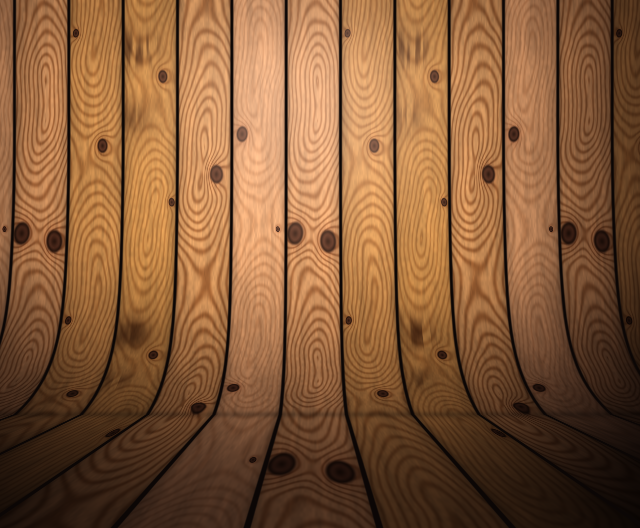
Write a WebGL 2 fragment shader that draws this texture.

```glsl
#version 300 es
precision highp float;
// Curved backdrop of knotty pine planks bending from a lit wall into a dark floor.

#define PLANK_WIDTH 0.0849
#define CENTER_X 0.4896
#define CREASE_Y 0.215
#define FLOOR_SPREAD 5.7
#define BOARD_LENGTH 0.544
#define PLANKS_PER_SET 5.0
#define RING_COUNT 13.0
#define RING_DEPTH 0.62
#define GAP_WIDTH 0.026
#define HEIGHT_IN_PLANKS 9.72

uniform vec2 u_resolution;
out vec4 fragColor;

const float TAU = 6.2832;
const vec3 GOLDEN = vec3(0.83, 0.58, 0.30);
const vec3 ROSE = vec3(0.92, 0.66, 0.45);
const vec3 LATEWOOD = vec3(0.69, 0.56, 0.43);
const vec3 KNOT_HEART = vec3(0.34, 0.18, 0.12);
const vec3 KNOT_RIM = vec3(0.15, 0.07, 0.04);
const vec3 GLOW = vec3(0.97, 0.80, 0.70);
const vec3 GAP = vec3(0.045, 0.025, 0.02);

// Ring contrast of each plank in a set
const float CONTRAST[5] = float[5](0.95, 0.75, 0.6, 1.0, 0.4);

// Knots: plank in set, position across, position along, radius in plank widths
const int KNOTS = 9;
const vec4 KNOT[KNOTS] = vec4[KNOTS](
    vec4(0, 0.17, 0.442, 0.16), vec4(0, 0.77, 0.457, 0.16), vec4(1, 0.13, 0.063, 0.06),
    vec4(1, 0.62, 0.276, 0.10), vec4(2, 0.73, 0.145, 0.09), vec4(2, 0.90, 0.383, 0.06),
    vec4(3, 0.72, 0.330, 0.13), vec4(4, 0.19, 0.254, 0.11), vec4(4, 0.85, 0.434, 0.04));

float hash(vec2 p) {
    p = fract(p * vec2(0.1031, 0.1137));
    p += dot(p, p.yx + 33.33);
    return fract((p.x + p.y) * p.x * 7.31);
}

float noise(vec2 p) {
    vec2 i = floor(p), f = fract(p);
    f = f * f * (3.0 - 2.0 * f);
    return mix(mix(hash(i), hash(i + vec2(1, 0)), f.x),
               mix(hash(i + vec2(0, 1)), hash(i + vec2(1, 1)), f.x), f.y);
}

// Offset from a spot on the repeating board, in plank widths
vec2 boardOffset(vec2 board, vec2 spot) {
    float along = mod(board.y - spot.y + 0.5 * BOARD_LENGTH, BOARD_LENGTH) - 0.5 * BOARD_LENGTH;
    return vec2(board.x - spot.x, along * HEIGHT_IN_PLANKS);
}

// Horizontal magnification: slow bend on the wall, linear on the floor
float spread(float y) {
    float t = clamp((0.75 - y) / (0.75 - CREASE_Y), 0.0, 1.0);
    return 1.0 + 0.05 * t * t + 0.17 * pow(t, 7.0) + FLOOR_SPREAD * max(CREASE_Y - y, 0.0);
}

vec3 woodColor(vec2 board, float id) {
    float kind = mod(id, PLANKS_PER_SET);
    float phase = board.y * TAU / BOARD_LENGTH;
    vec3 color = mix(GOLDEN, ROSE, 0.5 + 0.5 * cos(TAU * (kind + 0.8) / PLANKS_PER_SET));

    // Growth rings cut lengthwise give arches in the middle and lines at the sides
    float heart = 0.5 + 0.1 * sin(phase + kind * 2.1) + 0.03 * sin(3.0 * phase + kind);
    float depth = RING_DEPTH * (0.5 + 0.5 * sin(phase + kind * 1.7 + 2.6)) + 0.05 * sin(2.0 * phase + kind);
    float rings = length(vec2(board.x - heart, depth));
    rings += 0.035 * noise(vec2(board.x * 5.0 + id * 9.0, board.y * 24.0));

    // Knots bend the rings and leave a dark eye
    float eye = 0.0, rim = 0.0, halo = 0.0;
    for (int i = 0; i < KNOTS; i++) {
        if (abs(KNOT[i].x - kind) > 0.5) continue;
        vec2 p = boardOffset(board, KNOT[i].yz);
        p.x += 0.12 * p.y * (0.5 - KNOT[i].y);
        float d = length(p * vec2(1.0, 0.7)) / KNOT[i].w;
        rings += 2.2 * KNOT[i].w * exp(-0.35 * d * d);
        eye = max(eye, 1.0 - smoothstep(0.75, 1.1, d));
        rim = max(rim, max(exp(-28.0 * (d - 0.8) * (d - 0.8)), exp(-9.0 * d * d)));
        halo = max(halo, exp(-0.7 * d * d));
    }
    float line = 0.5 + 0.5 * sin(TAU * RING_COUNT * rings);
    color *= mix(vec3(1.04), LATEWOOD, line * line * CONTRAST[int(kind)] * 0.8);

    // Fibres, pores and broad stains
    float fibre = noise(vec2(board.x * 20.0 + id * 37.0, board.y * 14.0));
    float pore = noise(vec2(board.x * 42.0 + id * 53.0, board.y * 110.0));
    float stain = noise(vec2(board.x * 3.0 + id * 11.0, board.y * 9.0));
    color *= 0.82 + 0.14 * fibre + 0.12 * pore + 0.12 * stain;
    vec2 upper = boardOffset(board, vec2(0.27, 0.092)), lower = boardOffset(board, vec2(0.2, 0.225));
    float smudge = exp(-8.0 * dot(upper, upper)) + 0.6 * exp(-9.0 * dot(lower, lower));
    smudge *= (1.0 - step(0.5, abs(kind - 2.0))) * smoothstep(0.15, 0.7, fibre);
    color *= 1.0 - vec3(0.6, 0.68, 0.72) * smudge;

    color *= 1.0 - vec3(0.18, 0.3, 0.36) * halo;
    return mix(color, mix(KNOT_HEART, KNOT_RIM, clamp(rim, 0.0, 1.0)), eye * 0.92);
}

// Lamp on the upper wall, fading to the sides and the floor
float lighting(vec2 uv) {
    float dx = uv.x - 0.48, side = abs(dx);
    float wall = smoothstep(0.0, 0.6, uv.y);
    float falloff = exp(-(dx > 0.0 ? 7.0 : 3.5) * side * side * side);
    falloff *= exp(-2.6 * side * side * (1.0 - wall));
    float top = 1.0 - 0.14 * smoothstep(0.85, 1.0, uv.y);
    return mix(0.29, 1.0, wall) * falloff * top;
}

void main() {
    vec2 uv = gl_FragCoord.xy / u_resolution;
    float scale = spread(uv.y) * PLANK_WIDTH;
    float across = (uv.x - CENTER_X) / scale + 0.5;
    float id = floor(across);
    float bend = clamp((0.393 - uv.y) / 0.166, 0.0, 1.0);
    vec2 board = vec2(across - id, 1.0 - uv.y + 0.107 * bend * bend);

    vec3 color = woodColor(board, id);
    vec2 g = (uv - vec2(0.48, 0.8)) / vec2(0.22, 0.24);
    color = mix(color, GLOW, 0.42 * exp(-dot(g, g)));
    color *= pow(vec3(lighting(uv)), vec3(0.96, 1.04, 1.03));
    color *= 1.0 - 0.22 * exp(-pow((uv.y - CREASE_Y) / 0.006, 2.0));

    // Rounded plank edges and dark gaps
    float edge = min(board.x, 1.0 - board.x);
    float pixel = 1.0 / (u_resolution.x * scale);
    color *= 1.0 - 0.35 * exp(-edge * 18.0);
    color = mix(GAP, color, smoothstep(GAP_WIDTH - pixel, GAP_WIDTH + pixel, edge));
    fragColor = vec4(color, 1.0);
}
```
